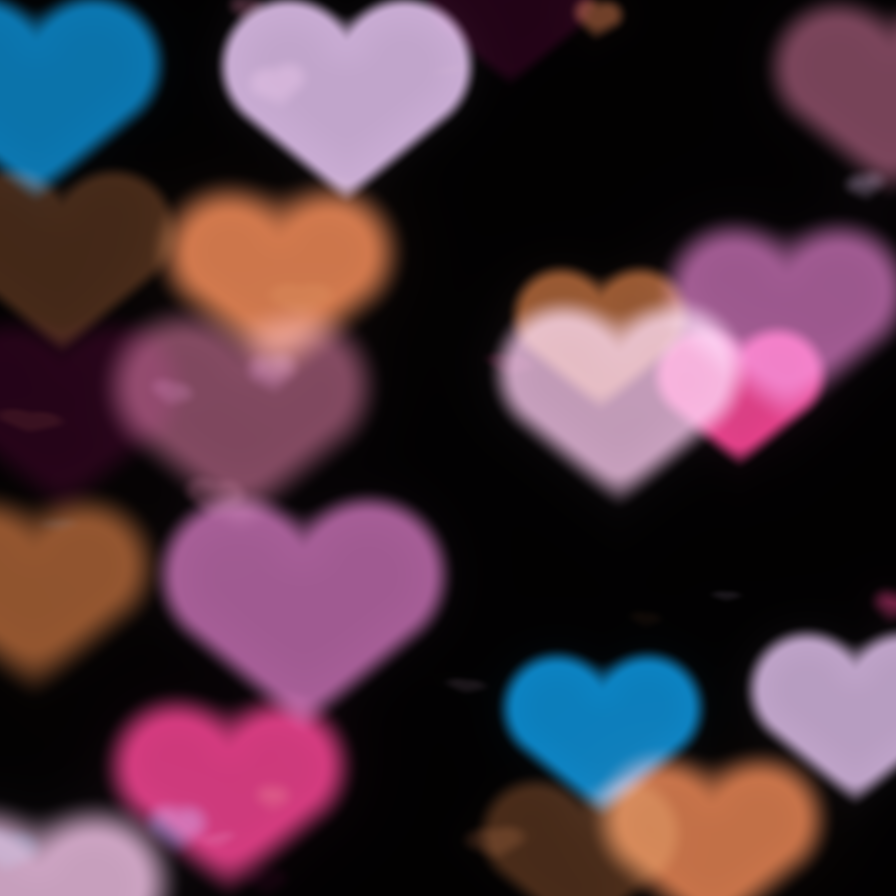
Give the GLSL for this background, as a Shadertoy shader.

```glsl
// Soft out-of-focus hearts glowing over black.
// A jittered grid of large hearts and a scatter of small flattened flecks are
// drawn with one heart distance function and mixed by screen blending.

const int COLUMNS = 4;
const int ROWS = 5;
const int FLECKS = 24;
const int TONES = 10;

// Colour in rgb, half width of the heart in a
const vec4 PALETTE[TONES] = vec4[TONES](
    vec4(0.80, 0.64, 0.76, 0.160),  // lavender
    vec4(0.80, 0.46, 0.29, 0.118),  // orange
    vec4(0.04, 0.49, 0.73, 0.130),  // blue
    vec4(0.50, 0.28, 0.37, 0.118),  // mauve
    vec4(0.27, 0.16, 0.09, 0.108),  // brown
    vec4(0.64, 0.36, 0.58, 0.136),  // purple
    vec4(0.14, 0.01, 0.09, 0.108),  // maroon
    vec4(0.84, 0.23, 0.50, 0.110),  // pink
    vec4(0.57, 0.33, 0.18, 0.108),  // amber
    vec4(0.76, 0.65, 0.80, 0.130)); // pale lilac

vec3 hash31(float n) {
    vec3 p = fract(vec3(n) * vec3(0.1031, 0.1030, 0.0973));
    p += dot(p, p.yzx + 33.33);
    return fract((p.xxy + p.yzz) * p.zyx);
}

mat2 rotation(float angle) {
    float c = cos(angle), s = sin(angle);
    return mat2(c, s, -s, c);
}

// Signed distance to a heart of half width 1: round lobes, straight flanks;
// softness rounds the tip and fills the notch
float heartDistance(vec2 p, float softness) {
    const vec2 lobe = vec2(0.47, 0.0);
    const float radius = 0.53;
    const float notch = 0.245;
    const vec2 flank = vec2(0.774, 0.633);
    p.x = sqrt(p.x * p.x + softness * softness);
    vec2 q = p - lobe;
    bool core = dot(q, vec2(notch, lobe.x)) < 0.0 && dot(q, flank) < 0.0;
    float flankDistance = dot(q, vec2(flank.y, -flank.x)) - radius;
    return core ? max(flankDistance, -length(p - vec2(0.0, notch)))
                : length(q) - radius;
}

// Coverage of a heart with a blurred edge and a faint halo
float heartGlow(vec2 p, float size, float blur) {
    float d = heartDistance(p / size, 0.7 * blur / size) * size;
    float body = smoothstep(blur, -blur, d);
    float halo = exp(-max(d, 0.0) / (blur + 0.004));
    float rim = 0.96 + 0.04 * smoothstep(-0.4 * size, 0.0, d);
    return mix(body * rim, halo, 0.05);
}

vec3 screenBlend(vec3 base, vec3 light) {
    return 1.0 - (1.0 - base) * (1.0 - light);
}

// Large hearts, one per jittered grid cell
vec3 addHearts(vec3 color, vec2 uv, vec2 extent) {
    for (int i = 0; i < COLUMNS * ROWS; i++) {
        vec3 rnd = hash31(float(i) + 7.0);
        vec3 look = hash31(float(i) + 61.0);
        vec4 tone = PALETTE[(i * 7) % TONES];
        vec2 cell = vec2(i % COLUMNS, i / COLUMNS);
        vec2 center = (cell + 0.5 + 0.9 * (rnd.xy - 0.5)) / vec2(COLUMNS, ROWS);
        center = (center - 0.5) * 1.04 + 0.5;
        float size = tone.a * mix(0.8, 1.2, rnd.z);
        float blur = mix(0.008, 0.028, look.x);
        float glow = heartGlow(uv - center * extent, size, blur);
        color = screenBlend(color, tone.rgb * mix(0.94, 1.06, look.y) * glow);
    }
    return color;
}

// Small faint hearts, some squashed into tilted streaks
vec3 addFlecks(vec3 color, vec2 uv, vec2 extent) {
    for (int i = 0; i < FLECKS; i++) {
        vec3 rnd = hash31(float(i) + 131.0);
        vec3 look = hash31(float(i) + 213.0);
        vec3 tone = PALETTE[(i * 3 + 2) % TONES].rgb;
        vec2 p = rotation(0.5 * (look.x - 0.5)) * (uv - rnd.xy * extent);
        p.y /= mix(0.4, 1.0, look.y);
        float size = mix(0.014, 0.036, rnd.z * rnd.z);
        float blur = mix(0.008, 0.014, look.z);
        float strength = mix(0.12, 0.6, look.y * look.y);
        color = screenBlend(color, tone * strength * heartGlow(p, size, blur));
    }
    return color;
}

void mainImage(out vec4 fragColor, in vec2 fragCoord) {
    vec2 uv = fragCoord / iResolution.y;
    vec2 extent = vec2(iResolution.x / iResolution.y, 1.0);
    vec3 color = vec3(0.006, 0.003, 0.005);
    color = addHearts(color, uv, extent);
    color = addFlecks(color, uv, extent);
    fragColor = vec4(color, 1.0);
}
```
